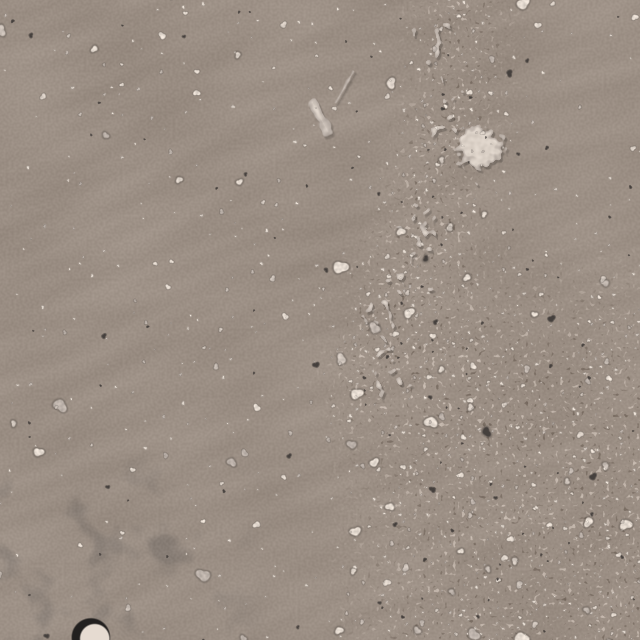
A WebGL 2 fragment shader for this texture:

```glsl
#version 300 es
precision highp float;

#define BASE_COLOR vec3(0.608, 0.559, 0.518)
#define PALE_COLOR vec3(0.74, 0.70, 0.67)
#define CHALK_COLOR vec3(0.90, 0.86, 0.82)
#define DARK_COLOR vec3(0.27, 0.25, 0.24)
#define CHIP_CELL 0.06
#define CHIP_LAYERS 3
#define FLAKE_SCALE 40.0
#define CRUMB_SCALE 150.0
#define STREAK_ANGLE 0.35
#define GRAIN_CONTRAST 0.035
#define SHADOW_STRENGTH 0.2
#define SOFTNESS 0.0008

uniform vec2 u_resolution;
out vec4 outColor;

vec3 hash3(vec2 cell) {
    vec3 h = fract(cell.xyx * vec3(0.1031, 0.1030, 0.0973));
    h += dot(h, h.yxz + 33.33);
    return fract((h.xxy + h.yzz) * h.zyx);
}

mat2 rotation(float angle) {
    float c = cos(angle), s = sin(angle);
    return mat2(c, s, -s, c);
}

float cornerSlope(vec2 cell, vec2 offset) {
    float angle = 6.2832 * hash3(cell).x;
    return dot(vec2(cos(angle), sin(angle)), offset);
}

float gradientNoise(vec2 p) {
    vec2 i = floor(p), f = fract(p);
    vec2 w = f * f * f * (f * (f * 6.0 - 15.0) + 10.0);
    vec2 e = vec2(1.0, 0.0);
    float low = mix(cornerSlope(i, f), cornerSlope(i + e, f - e), w.x);
    float high = mix(cornerSlope(i + e.yx, f - e.yx), cornerSlope(i + 1.0, f - 1.0), w.x);
    return mix(low, high, w.y);
}

float segmentDistance(vec2 p, vec2 a, vec2 b) {
    vec2 ab = b - a;
    return length(p - a - ab * clamp(dot(p - a, ab) / dot(ab, ab), 0.0, 1.0));
}

// Band of flakes that leans from upper right to the middle
float flakeBand(vec2 p) {
    float middle = 0.61 + 0.11 * smoothstep(0.35, 0.95, p.y);
    float across = (p.x - middle) / 0.09;
    return exp(-across * across) * smoothstep(0.25, 0.45, p.y);
}

float debrisDensity(vec2 p) {
    float corner = smoothstep(0.4, 0.75, p.x) * smoothstep(0.75, 0.35, p.y);
    return clamp(0.18 + 0.6 * flakeBand(p) + 0.65 * corner, 0.0, 1.0);
}

// Positive inside a flake
float flakeLevel(vec2 p) {
    vec2 warp = vec2(gradientNoise(p * 18.0), gradientNoise(p * 18.0 + 40.0));
    float fine = gradientNoise(p * FLAKE_SCALE * 2.3 + 9.0);
    float height = gradientNoise(p * FLAKE_SCALE + 2.0 * warp) + 0.5 * fine;
    float patchy = clamp(flakeBand(p) * (0.8 + 1.2 * gradientNoise(p * 9.0)), 0.0, 1.0);
    float level = height - mix(1.0, 0.2, patchy);

    // One broad scab and two slivers
    float ragged = 0.018 * (warp.x + fine);
    float scab = 0.031 - length((p - vec2(0.748, 0.772)) * vec2(0.85, 1.0)) + ragged;
    float sliver = 0.009 - segmentDistance(p, vec2(0.488, 0.84), vec2(0.512, 0.795)) + 0.3 * ragged;
    float hair = 0.003 - segmentDistance(p, vec2(0.525, 0.84), vec2(0.552, 0.888)) + 0.1 * ragged;
    return max(level, 30.0 * max(scab, max(sliver, hair)));
}

// Rounded chips, one at most per cell
vec3 addChips(vec3 color, vec2 p, float cellSize, float seed, float blur) {
    mat2 turn = rotation(seed * 0.7 + 0.3);
    vec2 q = turn * p / cellSize + seed * 17.0;
    vec2 cell = floor(q);
    vec3 place = hash3(cell + 11.0), look = hash3(cell + 71.0);
    vec2 d = fract(q) - 0.5 - 0.45 * (place.xy - 0.5);
    float present = step(place.z, 0.48 * debrisDensity(p - cellSize * (d * turn)));

    float angle = atan(d.y, d.x + 1e-5);
    float lobes = 0.2 * sin(2.0 * angle + 6.2832 * look.y) + 0.13 * sin(3.0 * angle + 6.2832 * look.z);
    float radius = mix(0.065, 0.17, look.x * look.x) * (1.0 + lobes);
    float edge = (length(d) - radius) * cellSize;
    float rim = smoothstep(0.08 * cellSize, 0.0, edge) * present;
    float cover = smoothstep(blur, -blur, edge) * present;

    vec3 tone = mix(PALE_COLOR, CHALK_COLOR, smoothstep(0.1, 0.7, look.y));
    tone *= 1.0 + 0.15 * gradientNoise(p * 180.0);
    tone = mix(tone, DARK_COLOR, step(look.z, 0.13));
    return mix(color * (1.0 - SHADOW_STRENGTH * rim), tone, cover);
}

void main() {
    vec2 p = gl_FragCoord.xy / u_resolution.y;
    float blur = SOFTNESS + 0.6 / u_resolution.y;
    float density = debrisDensity(p);

    // Smooth ground with faint slanted streaks
    vec2 along = rotation(-STREAK_ANGLE) * p;
    float ground = 0.035 * gradientNoise(along * vec2(7.0, 34.0));
    ground += 0.025 * gradientNoise(p * 4.0 + 3.0);
    ground += GRAIN_CONTRAST * gradientNoise(p * 230.0);
    vec3 color = BASE_COLOR + ground;

    // Grey smudges in the lower left
    float smudgeArea = smoothstep(0.45, 0.25, p.x) * smoothstep(0.32, 0.2, p.y);
    float smudge = gradientNoise(p * 11.0 + 5.0) + 0.4 * gradientNoise(p * 37.0);
    color -= vec3(0.08, 0.07, 0.06) * smudgeArea * smoothstep(0.05, 0.5, smudge);

    // Fine crumbs, light and dark
    float crumb = gradientNoise(p * CRUMB_SCALE) + 0.4 * gradientNoise(p * 70.0);
    float crumbs = smoothstep(0.25, 0.6, crumb) - 0.8 * smoothstep(0.3, 0.65, -crumb);
    color += 0.16 * crumbs * smoothstep(0.2, 0.9, density);

    // Curled flakes with a shadow on the lower right
    float level = flakeLevel(p);
    float shade = smoothstep(-0.05, 0.15, flakeLevel(p + vec2(-0.003, 0.004)));
    color *= 1.0 - SHADOW_STRENGTH * shade;
    vec3 flakeColor = mix(PALE_COLOR, CHALK_COLOR, smoothstep(0.05, 0.35, level));
    flakeColor += 0.08 * gradientNoise(p * 120.0);
    color = mix(color, flakeColor, 0.9 * smoothstep(0.0, 60.0 * blur, level));

    for (int i = 0; i < CHIP_LAYERS; i++) {
        color = addChips(color, p, CHIP_CELL * exp2(-float(i)), float(i) + 1.0, blur);
    }

    // Glossy bead at the lower edge
    vec2 bead = p - vec2(0.142, 0.004);
    color = mix(color, DARK_COLOR * 0.5, smoothstep(blur, -blur, length(bead) - 0.03));
    color = mix(color, CHALK_COLOR, smoothstep(blur, -blur, length(bead - vec2(0.006, -0.002)) - 0.023));
    outColor = vec4(clamp(color, 0.0, 1.0), 1.0);
}
```
